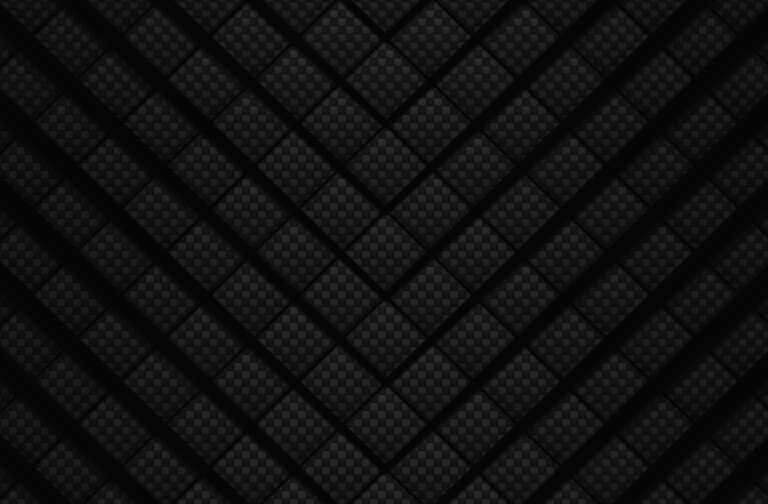
Write a Shadertoy shader that draws this background.

```glsl
#define AXIS_X 0.5026
#define VERTEX_Y 0.582
#define TILE_HALF vec2(0.0882, 0.0855)
#define CELL_SIZE 0.0159
#define GROOVE 0.055
#define SEAM 0.022
#define SHADOW_GROWTH 0.31
#define GROOVE_COLOR vec3(0.018)
#define DARK_CELL vec3(0.092)
#define LIGHT_CELL vec3(0.168)

// Signed distance to a box with rounded corners
float roundedBox(vec2 p, vec2 halfSize, float radius) {
    vec2 d = abs(p) - halfSize + radius;
    return length(max(d, 0.0)) + min(max(d.x, d.y), 0.0) - radius;
}

// Checkered weave of small bevelled squares
vec3 weave(vec2 p, float pixel) {
    vec2 grid = p / CELL_SIZE;
    vec2 id = floor(grid);
    vec2 local = fract(grid) - 0.5;
    float aa = pixel / CELL_SIZE;
    float face = 1.0 - smoothstep(-aa, aa, roundedBox(local, vec2(0.46), 0.12));
    float checker = mod(id.x + id.y, 2.0);
    vec3 color = mix(DARK_CELL, LIGHT_CELL, checker);
    color *= 1.0 + 0.22 * local.y;
    return color * mix(0.55, 1.0, face);
}

void mainImage(out vec4 fragColor, in vec2 fragCoord) {
    float pixel = 1.0 / iResolution.y;
    vec2 p = (fragCoord - vec2(AXIS_X, VERTEX_Y) * iResolution.xy) * pixel;
    float side = abs(p.x);

    // Mirrored diamond lattice: x runs across a chevron, y along its arm
    vec2 q = vec2(side, p.y) / TILE_HALF;
    vec2 tile = fract(0.5 * vec2(q.y - q.x, q.y + q.x));
    float aa = 0.7 * pixel / TILE_HALF.y;

    // Each tile is lit from its top corner
    float light = mix(0.52, 1.12, 0.5 * (tile.x + tile.y));
    light *= mix(1.0, 0.76, smoothstep(0.1, 0.8, side));
    vec3 color = weave(p, pixel) * light;

    // Thin seams between the tiles of one arm
    float seamDistance = min(tile.y, 1.0 - tile.y);
    float seam = smoothstep(SEAM - aa, SEAM + aa, seamDistance);
    seam *= mix(0.65, 1.0, smoothstep(0.0, 0.11, seamDistance));

    // Grooves between chevrons, with a shadow that widens outward
    float lower = smoothstep(GROOVE - aa, GROOVE + aa + 0.05 * side, tile.x);
    float shadowWidth = GROOVE + SHADOW_GROWTH * side;
    float softness = 0.04 + 0.22 * side;
    float upper = smoothstep(shadowWidth - 0.5 * softness, shadowWidth + softness, 1.0 - tile.x);

    color = mix(GROOVE_COLOR, color, seam * lower * upper);
    fragColor = vec4(color, 1.0);
}
```
